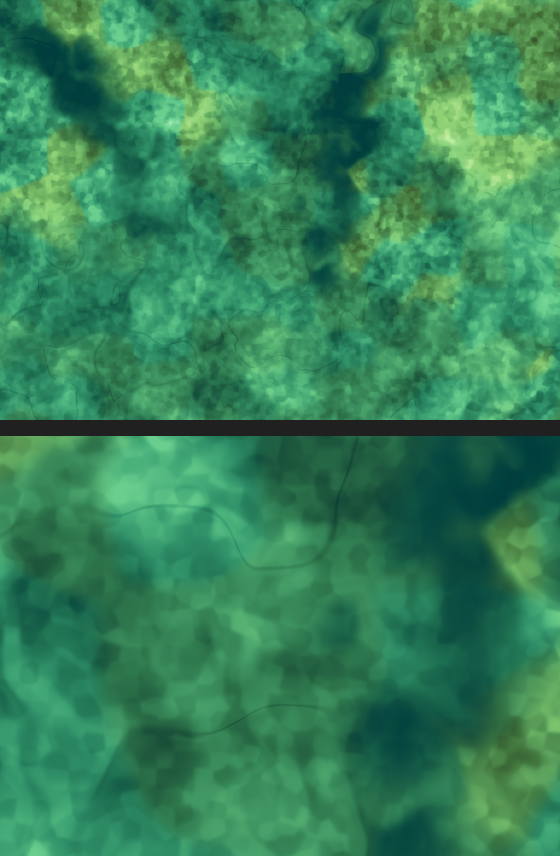
Top: the whole. Bottom: its middle third, enlarged.
Write a Shadertoy shader that draws this texture.

```glsl
// Mossy boulders and dark crevices on a sea bed, seen through green water.

const float BASE_TONE = 0.50;
const float ROCK_LIFT = 0.17;
const float SHADOW_DEPTH = 0.40;
const float MOTTLE_SCALE = 5.0;     // cells per canvas height
const float MOTTLE_AMOUNT = 0.36;
const float GRAIN_SCALE = 72.0;
const float GRAIN_AMOUNT = 0.42;
const float WARP_AMOUNT = 0.11;
const float CREVICE_AMOUNT = 0.10;
const vec3 OLIVE_TINT = vec3(0.11, 0.01, -0.06);
const vec3 TEAL_TINT = vec3(-0.06, 0.00, 0.06);
const vec3 GLINT = vec3(0.72, 0.95, 0.72);

const vec3 WATER_RAMP[6] = vec3[6](
    vec3(0.03, 0.24, 0.20), vec3(0.10, 0.33, 0.23), vec3(0.16, 0.45, 0.29),
    vec3(0.22, 0.56, 0.37), vec3(0.31, 0.68, 0.44), vec3(0.45, 0.81, 0.52));

vec3 hash3(vec2 cell) {
    vec3 q = fract(vec3(cell.xyx) * vec3(0.1031, 0.1030, 0.0973));
    q += dot(q, q.yxz + 33.33);
    return fract((q.xxy + q.yzz) * q.zyx);
}

// Cellular noise whose random cell values melt into each other, 0 to 1.
float cells(vec2 p) {
    vec2 base = floor(p);
    float sum = 0.0, total = 0.0;
    for (int y = -1; y <= 1; y++) {
        for (int x = -1; x <= 1; x++) {
            vec2 cell = base + vec2(x, y);
            vec3 h = hash3(cell + 71.0);
            vec2 d = cell + 0.15 + 0.7 * h.xy - p;
            float w = exp(-9.0 * dot(d, d));
            sum += w * h.z;
            total += w;
        }
    }
    return sum / total;
}

// Layered cellular mottling, centred on zero.
float mottle(vec2 p) {
    mat2 turn = mat2(0.8, 0.6, -0.6, 0.8);
    float sum = 0.0, amount = 1.0;
    p *= MOTTLE_SCALE;
    for (int i = 0; i < 4; i++) {
        sum += amount * (cells(p) - 0.5);
        p = turn * p * 2.1 + 13.7;
        amount *= 0.78;
    }
    return sum;
}

// Soft-edged capsule from a to b.
float blob(vec2 p, vec2 a, vec2 b, float radius, float blur) {
    vec2 ab = b - a;
    float along = clamp(dot(p - a, ab) / dot(ab, ab), 0.0, 1.0);
    float d = length(p - a - along * ab);
    return 1.0 - smoothstep(radius - blur, radius + blur, d);
}

float boulders(vec2 p) {
    float slab = blob(p, vec2(0.22, 1.02), vec2(0.41, 0.74), 0.10, 0.04);
    float left = blob(p, vec2(-0.05, 0.78), vec2(0.12, 0.58), 0.13, 0.07);
    float upper = blob(p, vec2(1.12, 0.80), vec2(1.32, 0.88), 0.21, 0.04);
    float middle = blob(p, vec2(0.88, 0.48), vec2(1.04, 0.38), 0.11, 0.03);
    float corner = blob(p, vec2(1.24, 0.03), vec2(1.33, 0.06), 0.09, 0.03);
    return max(max(max(slab, left), max(upper, middle)), corner);
}

float shadows(vec2 p) {
    float trench = blob(p, vec2(0.11, 0.90), vec2(0.28, 0.66), 0.065, 0.045);
    float tail = blob(p, vec2(0.30, 0.64), vec2(0.35, 0.50), 0.045, 0.05);
    float cleft = blob(p, vec2(0.91, 0.88), vec2(0.83, 0.68), 0.055, 0.04);
    float foot = blob(p, vec2(0.81, 0.62), vec2(0.75, 0.38), 0.03, 0.035);
    float hollow = blob(p, vec2(0.06, 0.15), vec2(0.25, 0.30), 0.08, 0.12);
    return max(max(trench, max(cleft, foot)), max(0.7 * tail, 0.45 * hollow));
}

vec3 waterColor(float tone) {
    float level = clamp(tone, 0.0, 1.0) * 6.0;
    vec3 color = WATER_RAMP[0];
    for (int i = 1; i < 6; i++) {
        color = mix(color, WATER_RAMP[i], clamp(level - float(i - 1), 0.0, 1.0));
    }
    return mix(color, GLINT, smoothstep(0.86, 1.25, tone));
}

void mainImage(out vec4 fragColor, in vec2 fragCoord) {
    vec2 p = fragCoord / iResolution.y;

    // Ragged outlines for the large forms
    vec2 warp = vec2(cells(p * 11.0), cells(p * 11.0 + 40.0)) - 0.5;
    vec2 q = p + WARP_AMOUNT * warp;
    float rock = boulders(q);
    float shade = shadows(q);

    // Mottled growth, thin crevices and fine speckle
    float growth = mottle(p + 0.25 * WARP_AMOUNT * warp);
    float ridge = abs(cells(q * 7.0 + 5.0) - 0.5);
    float crevice = (1.0 - smoothstep(0.0, 0.09, ridge)) * (1.0 - 0.6 * rock);
    float grain = 0.65 * cells(p * GRAIN_SCALE) + 0.35 * cells(p.yx * GRAIN_SCALE * 0.6) - 0.5;
    float speckle = grain * mix(0.55, 1.0, rock) * (1.0 - 0.8 * shade);

    float tone = BASE_TONE + ROCK_LIFT * rock - SHADOW_DEPTH * shade
        + MOTTLE_AMOUNT * growth * (1.0 - 0.65 * shade)
        + GRAIN_AMOUNT * speckle - CREVICE_AMOUNT * crevice;

    // Olive algae on the rocks, teal water over the gaps
    float algae = smoothstep(0.3, 0.75, cells(p * 9.0 + 23.0));
    float warmth = clamp(algae * (0.35 + 0.65 * rock) - 0.5 * shade, 0.0, 1.0);
    vec3 tint = mix(TEAL_TINT * 0.6, OLIVE_TINT, warmth);
    fragColor = vec4(clamp(waterColor(tone) + tint, 0.0, 1.0), 1.0);
}
```
